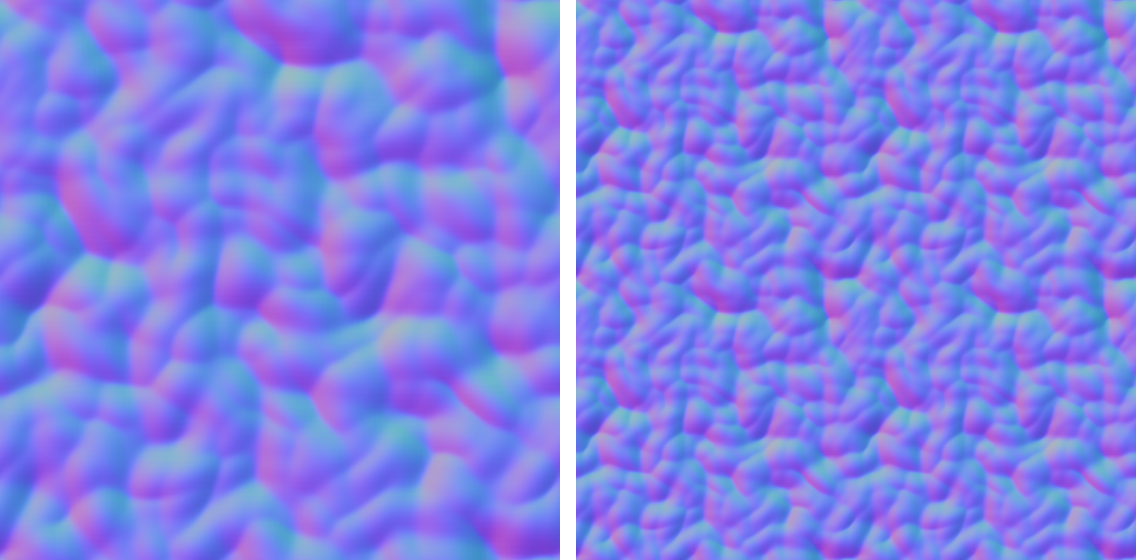
Left: one tile. Right: repeated 2 by 2.
Write a WebGL 2 fragment shader that draws this texture map.

```glsl
#version 300 es
precision highp float;
// Tileable normal map of soft, blurred, irregular mounds in blue and violet.

uniform vec2 u_resolution;
out vec4 fragColor;

const float TAU = 6.2831853;

const int   MOUND_CELLS   = 9;      // large mounds across the tile
const int   DIMPLE_CELLS  = 16;     // small bumps across the tile
const float MOUND_CREASE  = 4.6;    // higher gives sharper creases
const float DIMPLE_CREASE = 3.8;
const float DIMPLE_WEIGHT = 0.65;
const float JITTER        = 1.0;
const float STRETCH       = 0.6;    // elongation of single mounds
const float SIZE_SPREAD   = 0.2;
const float SLOPE         = 0.33;   // overall steepness
const float SLOPE_LIMIT   = 0.65;   // steepest slope
const float WARP          = 0.011;
const float WARP_WAVES    = 3.0;
const float RIPPLE        = 0.025;  // faint fine banding on slopes
const float RIPPLE_WAVES  = 96.0;
const vec3  FLAT_COLOUR   = vec3(0.497, 0.5, 0.96);
const float BLUE_FALLOFF  = 0.65;   // blue lost on steep slopes
const float BLUE_LEAN     = 0.06;   // blue lost on slopes that face up

// Integer hash: four random values in 0..1 for a cell.
vec4 hashCell(ivec2 cell, int seed) {
    uint h = uint(cell.x) * 1597334677u ^ uint(cell.y) * 3812015801u
           ^ uint(seed) * 2798796415u;
    uvec4 v = uvec4(h, h + 1013904223u, h + 2027808446u, h + 3041712669u);
    v = (v ^ (v >> 16u)) * 2146121005u;
    v = (v ^ (v >> 15u)) * 2221713035u;
    v ^= v >> 16u;
    return vec4(v >> 8u) / 16777216.0;
}

// Downhill slope of smooth cellular mounds, wrapped to the tile.
vec2 moundSlope(vec2 uv, int cells, float crease, int seed) {
    vec2 p = uv * float(cells);
    ivec2 base = ivec2(floor(p));
    vec2 slopeSum = vec2(0.0);
    float weightSum = 0.0;
    for (int y = -2; y <= 2; y++) {
        for (int x = -2; x <= 2; x++) {
            ivec2 cell = base + ivec2(x, y);
            ivec2 wrapped = (cell + 4 * cells) % cells;
            vec4 rnd = hashCell(wrapped, seed);
            vec2 centre = vec2(cell) + 0.5 + JITTER * (rnd.xy - 0.5);
            vec2 d = p - centre;
            vec2 axis = vec2(cos(TAU * rnd.z), sin(TAU * rnd.z));
            float along = dot(axis, d);
            float depth = dot(d, d) + STRETCH * along * along
                        - SIZE_SPREAD * rnd.w;
            float weight = exp(-crease * depth);
            slopeSum += weight * 2.0 * (d + STRETCH * axis * along);
            weightSum += weight;
        }
    }
    return slopeSum / max(weightSum, 1e-20);
}

// Both scales of mounds, bent by a periodic warp.
vec2 surfaceSlope(vec2 uv) {
    vec2 phase = TAU * WARP_WAVES * uv.yx + vec2(0.7, 2.9);
    vec2 bent = uv + WARP * sin(phase);
    vec2 slope = moundSlope(bent, MOUND_CELLS, MOUND_CREASE, 3)
               + DIMPLE_WEIGHT * moundSlope(bent, DIMPLE_CELLS, DIMPLE_CREASE, 11);
    // Chain rule for the warp.
    vec2 bend = WARP * TAU * WARP_WAVES * cos(phase);
    return slope + bend.yx * slope.yx;
}

void main() {
    vec2 uv = gl_FragCoord.xy / u_resolution;

    vec2 slope = SLOPE * surfaceSlope(uv);
    slope *= 1.0 + RIPPLE * sin(TAU * RIPPLE_WAVES * uv);
    vec2 tilt = slope * inversesqrt(1.0 + dot(slope, slope) / (SLOPE_LIMIT * SLOPE_LIMIT));

    // Red rises to the left, green rises to the top.
    float blueLoss = BLUE_FALLOFF * dot(tilt, tilt) + BLUE_LEAN * tilt.y;
    vec3 colour = FLAT_COLOUR + vec3(-0.5 * tilt.x, 0.5 * tilt.y, -blueLoss);
    fragColor = vec4(clamp(colour, 0.0, 1.0), 1.0);
}
```
